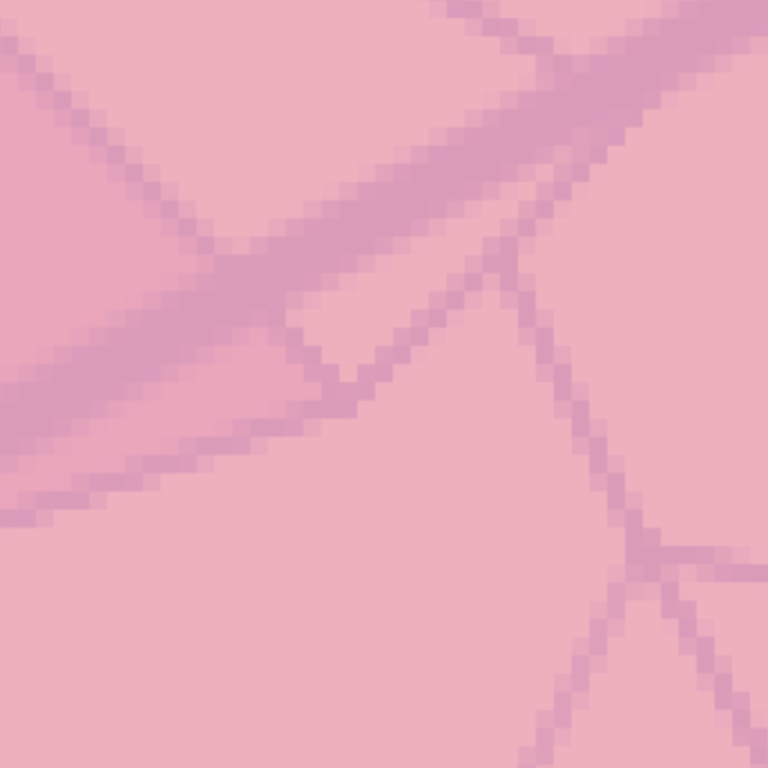
Reproduce this background procedurally as a WebGL 1 fragment shader.

```glsl
precision mediump float;
// A pink field crossed by a soft mauve band and a web of thin veins.
// Distances to segments are sampled at the centres of a coarse grid,
// and neighbouring cells are blended narrowly for soft mosaic edges.

uniform vec2 u_resolution;

const vec3 FIELD = vec3(0.937, 0.692, 0.746);
const vec3 ROSE = vec3(0.918, 0.650, 0.735);
const vec3 MAUVE = vec3(0.856, 0.606, 0.727);
const vec2 GRID = vec2(43.0, 42.2);

// Junctions of the vein web
const vec2 LEFT_TOP = vec2(-0.01, 0.960);
const vec2 LEFT_LOW = vec2(-0.01, 0.317);
const vec2 CROSSING = vec2(0.318, 0.630);
const vec2 FORK = vec2(0.452, 0.477);
const vec2 BEND = vec2(0.651, 0.668);
const vec2 MERGE = vec2(0.846, 0.880);
const vec2 HUB = vec2(0.838, 0.285);

float segmentDistance(vec2 p, vec2 a, vec2 b) {
  vec2 along = b - a;
  float t = clamp(dot(p - a, along) / dot(along, along), 0.0, 1.0);
  return length(p - a - along * t);
}

float softStroke(float d, float core, float rim) {
  return 1.0 - smoothstep(core, rim, d);
}

float vein(vec2 p, vec2 a, vec2 b) {
  return softStroke(segmentDistance(p, a, b), 0.005, 0.026);
}

float node(vec2 p, vec2 centre, float radius) {
  return softStroke(length(p - centre), radius, radius + 0.022);
}

// Coverage of the side to the right of the direction a to b
float rightSide(vec2 p, vec2 a, vec2 b) {
  vec2 along = normalize(b - a);
  float d = dot(p - a, vec2(along.y, -along.x));
  return smoothstep(-0.012, 0.012, d);
}

float veinWeb(vec2 p) {
  float web = vein(p, LEFT_TOP, CROSSING);
  web = max(web, vein(p, CROSSING, FORK));
  web = max(web, vein(p, LEFT_LOW, FORK));
  web = max(web, vein(p, FORK, BEND));
  web = max(web, vein(p, BEND, MERGE));
  web = max(web, vein(p, BEND, HUB));
  web = max(web, vein(p, HUB, vec2(1.01, 0.249)));
  web = max(web, vein(p, HUB, vec2(1.010, -0.015)));
  web = max(web, 0.8 * vein(p, HUB, vec2(0.685, -0.015)));
  web = max(web, vein(p, vec2(0.560, 1.015), vec2(0.740, 0.913)));
  // Small swellings where veins meet
  web = max(web, node(p, HUB, 0.014));
  web = max(web, node(p, BEND, 0.008));
  web = max(web, node(p, FORK, 0.008));
  web = max(web, node(p, CROSSING, 0.030));
  return max(web, node(p, vec2(0.815, 0.898), 0.034));
}

vec3 sceneColor(vec2 p) {
  // Rose wedge enclosed by the two left veins
  float wedge = rightSide(p, LEFT_TOP, CROSSING)
              * rightSide(p, CROSSING, FORK)
              * rightSide(p, FORK, LEFT_LOW);
  float bandDistance = segmentDistance(p, vec2(-0.05, 0.412), vec2(1.05, 1.035));
  float band = softStroke(bandDistance, 0.026, 0.068);
  vec3 ground = mix(FIELD, ROSE, wedge);
  return mix(ground, MAUVE, max(band, veinWeb(p)));
}

// Colour at the centre of a grid cell counted from the top left
vec3 cellColor(vec2 cell) {
  return sceneColor((cell + 0.5) / GRID + vec2(0.0, 1.0));
}

void main() {
  vec2 uv = gl_FragCoord.xy / u_resolution;
  vec2 q = (uv - vec2(0.0, 1.0)) * GRID - 0.5;
  vec2 cell = floor(q);
  vec2 blend = smoothstep(0.38, 0.62, fract(q));
  vec3 lower = mix(cellColor(cell), cellColor(cell + vec2(1.0, 0.0)), blend.x);
  vec3 upper = mix(cellColor(cell + vec2(0.0, 1.0)), cellColor(cell + 1.0), blend.x);
  gl_FragColor = vec4(mix(lower, upper, blend.y), 1.0);
}
```
